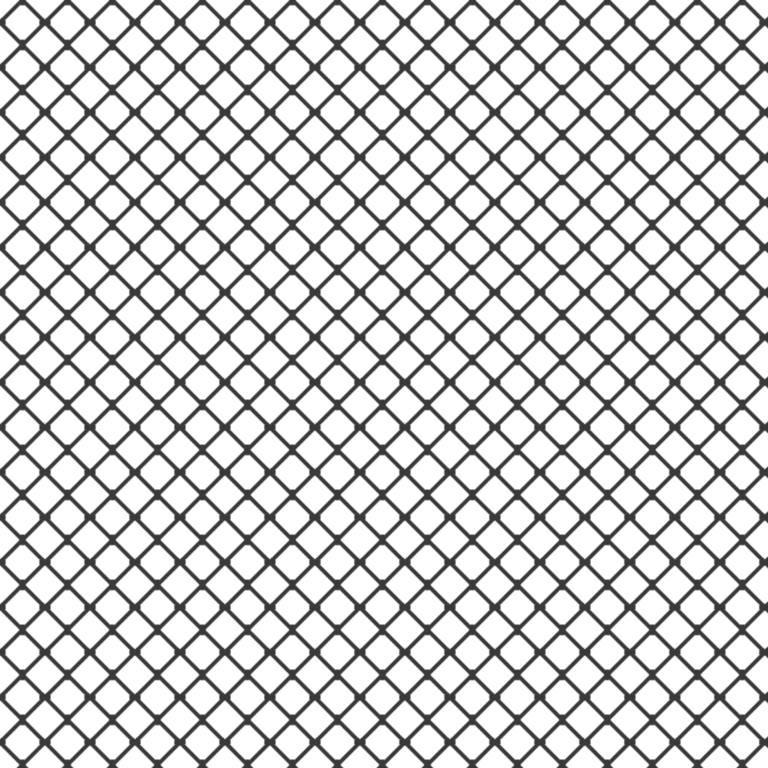
Give the GLSL for this pattern, as a WebGL 1 fragment shader.

```glsl
precision highp float;
// Dark diagonal wire mesh on white, with tall and wide knots at alternating crossings.

uniform vec2 u_resolution;

// Box with its corners cut off along the wire directions.
float knot(vec2 p, vec2 halfSize, float cut) {
  vec2 a = abs(p);
  vec2 d = a - halfSize;
  return max(max(d.x, d.y), (a.x + a.y - cut) * 0.7071);
}

// Distance to the nearest wire of the two diagonal families.
float wires(vec2 p, float halfWidth) {
  vec2 diagonals = vec2(p.x + p.y, p.x - p.y);
  vec2 d = abs(fract(diagonals) - 0.5) * 0.7071;
  return min(d.x, d.y) - halfWidth;
}

void main() {
  // One unit per repeat, measured from the top left corner, y downward.
  float repeats = 17.07;
  vec2 uv = gl_FragCoord.xy / u_resolution;
  vec2 p = vec2(uv.x, 1.0 - uv.y) * repeats;

  float mesh = wires(p, 0.044);

  // Tall knots where the wires meet side by side.
  vec2 tall = fract(p + vec2(0.0, 0.5)) - 0.5;
  mesh = min(mesh, knot(tall, vec2(0.078, 0.118), 0.165));

  // Wide knots where they meet one above the other, with two nubs on top.
  vec2 wide = fract(p + vec2(0.5, 0.0)) - 0.5;
  mesh = min(mesh, knot(wide, vec2(0.125, 0.078), 0.168));
  vec2 nub = vec2(abs(wide.x) - 0.04, wide.y + 0.078);
  mesh = min(mesh, length(nub) - 0.024);

  // Slightly soft edge, never thinner than a pixel.
  float soft = max(0.026, 0.7 * repeats / u_resolution.y);
  float ink = 1.0 - smoothstep(-soft, soft, mesh);
  gl_FragColor = vec4(mix(vec3(1.0), vec3(0.225, 0.225, 0.23), ink), 1.0);
}
```
